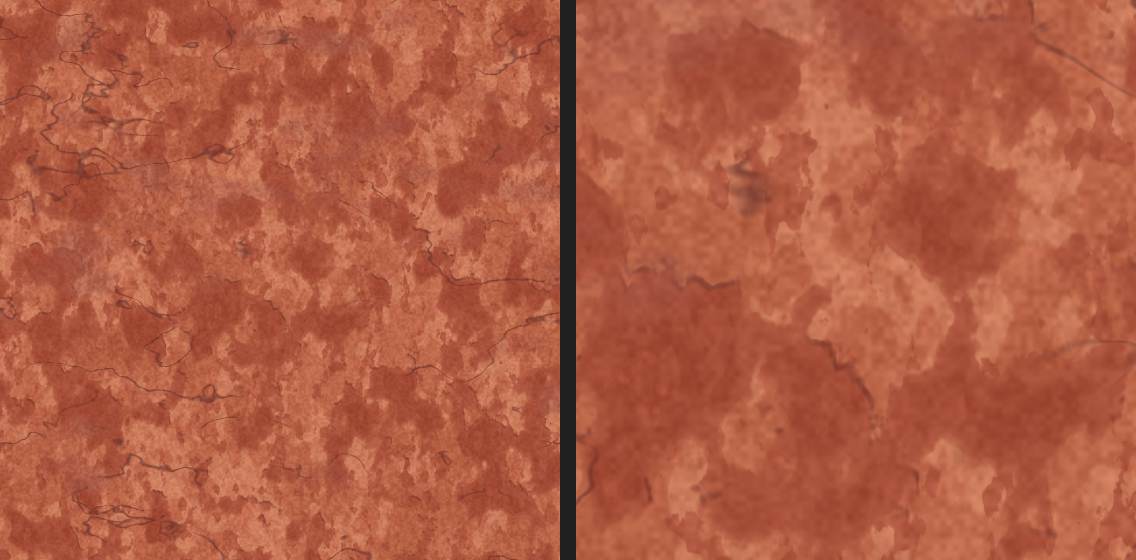
Left, the full canvas; right, a detail of the centre.
This texture is drawn by a WebGL 1 fragment shader. Its source:

```glsl
precision highp float;
uniform vec2 u_resolution;

#define FLAKE_SCALE vec2(25.0, 19.0)
#define FLAKE_LEVEL 0.545
#define FLAKE_EDGE 0.03
#define CRACK_SCALE vec2(4.0, 7.5)
#define CRACK_WIDTH 0.012
#define GRAIN 0.14
#define SHADOW_DEPTH 0.5

const vec3 PLASTER = vec3(0.742, 0.402, 0.290);
const vec3 PALE = vec3(0.815, 0.510, 0.380);
const vec3 RUST = vec3(0.665, 0.315, 0.228);
const vec3 DEEP_RUST = vec3(0.605, 0.255, 0.180);
const vec3 CREVICE = vec3(0.400, 0.190, 0.165);
const vec3 MAUVE = vec3(0.640, 0.350, 0.290);

float hash(vec2 p) {
  vec3 q = fract(vec3(p.xyx) * 0.1031);
  q += dot(q, q.yzx + 33.33);
  return fract((q.x + q.y) * q.z);
}

float noise(vec2 p) {
  vec2 cell = floor(p);
  vec2 f = fract(p);
  f = f * f * (3.0 - 2.0 * f);
  float low = mix(hash(cell), hash(cell + vec2(1.0, 0.0)), f.x);
  float high = mix(hash(cell + vec2(0.0, 1.0)), hash(cell + 1.0), f.x);
  return mix(low, high, f.y);
}

float fbm(vec2 p) {
  float sum = 0.0;
  float amplitude = 0.5;
  for (int i = 0; i < 5; i++) {
    sum += amplitude * noise(p);
    p = mat2(1.6, 1.2, -1.2, 1.6) * p + 17.3;
    amplitude *= 0.5;
  }
  return sum / 0.96875;
}

// Height field of the peeled paint, with broad areas of more or less peeling
float peeling(vec2 p) {
  float broad = noise(p * 5.0 + 40.0) - 0.5;
  return fbm(p * FLAKE_SCALE + 7.0) + 0.13 * broad;
}

float flake(vec2 p) {
  return smoothstep(FLAKE_LEVEL - FLAKE_EDGE, FLAKE_LEVEL + FLAKE_EDGE, peeling(p));
}

// Thin broken lines along a contour of warped noise
float crack(vec2 p, float seed) {
  vec2 warp = vec2(noise(p * 18.0 + seed), noise(p * 18.0 + seed + 50.0)) - 0.5;
  float contour = abs(fbm((p + 0.03 * warp) * CRACK_SCALE + seed) - 0.5);
  float gate = smoothstep(0.56, 0.70, noise(p * vec2(8.0, 11.0) + seed + 90.0));
  return gate * (1.0 - smoothstep(0.0, CRACK_WIDTH, contour));
}

void main() {
  vec2 p = gl_FragCoord.xy / u_resolution.y;

  // Mottled plaster with pale, slightly dripping crusts
  float mottle = fbm(p * vec2(11.0, 8.0) + 120.0);
  vec3 color = PLASTER + 0.13 * (mottle - 0.5);
  float crust = fbm(p * vec2(48.0, 32.0) + 210.0) + 0.4 * (mottle - 0.5);
  color = mix(color, PALE, 0.75 * smoothstep(0.50, 0.64, crust));

  // Peeled flakes, large and small
  float peeled = flake(p);
  float depth = smoothstep(0.56, 0.72, peeling(p));
  color = mix(color, mix(RUST, DEEP_RUST, depth), 0.85 * peeled);
  float chips = smoothstep(0.60, 0.66, fbm(p * vec2(62.0, 40.0) + 310.0));
  color = mix(color, RUST, 0.75 * chips);

  // Shade under the upper rims and light on the lower rims
  vec2 rim = vec2(0.0015, 0.0035);
  float rimGate = smoothstep(0.52, 0.72, noise(p * 24.0 + 400.0));
  float shade = max(peeled - flake(p + rim), 0.0);
  float light = max(peeled - flake(p - rim), 0.0);
  color = mix(color, CREVICE, SHADOW_DEPTH * shade * rimGate);
  color = mix(color, PALE, 0.25 * light);

  // Cracks with a faint mauve stain around them
  float stain = smoothstep(0.60, 0.78, fbm(p * vec2(7.0, 14.0) + 510.0));
  color = mix(color, MAUVE, 0.5 * stain);
  float cracks = max(crack(p, 13.0), crack(p, 67.0));
  color = mix(color, CREVICE, 0.6 * cracks);

  // Fine sandy grain, stronger on the intact plaster
  float grain = 0.6 * noise(p * 270.0) + 0.4 * noise(p * vec2(150.0, 120.0) + 600.0) - 0.5;
  color += GRAIN * grain * mix(1.0, 0.6, peeled) * vec3(1.0, 0.95, 0.8);

  gl_FragColor = vec4(clamp(color, 0.0, 1.0), 1.0);
}
```
